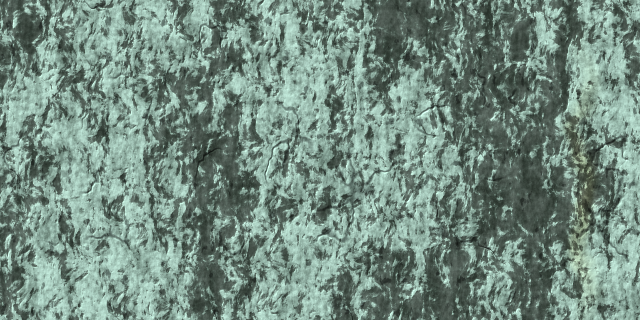
A Shadertoy shader for this texture:

```glsl
// Weathered copper: pale green patina worn off dark metal in vertical streaks.
// Layers of stretched gradient noise set how much patina is left; a height field
// built from the same coverage is lit from the upper left for crust and creases.

vec2 gradientAt(vec2 cell) {
    float angle = 6.2832 * fract(sin(dot(cell, vec2(127.1, 311.7))) * 43758.5);
    return vec2(cos(angle), sin(angle));
}

float gradientNoise(vec2 p) {
    vec2 i = floor(p), f = fract(p);
    vec2 u = f * f * f * (f * (f * 6.0 - 15.0) + 10.0);
    vec2 e = vec2(1, 0);
    float low = mix(dot(gradientAt(i), f), dot(gradientAt(i + e), f - e), u.x);
    float high = mix(dot(gradientAt(i + e.yx), f - e.yx), dot(gradientAt(i + 1.0), f - 1.0), u.x);
    return 1.4 * mix(low, high, u.y);
}

float fbm(vec2 p) {
    float sum = 0.0, amplitude = 0.5;
    for (int octave = 0; octave < 4; octave++) {
        sum += amplitude * gradientNoise(p);
        p = p * 2.03 + vec2(17.3, 9.1);
        amplitude *= 0.5;
    }
    return sum;
}

// Soft elliptical area, 1 at its centre
float softPatch(vec2 p, vec2 centre, vec2 radius) {
    vec2 d = (p - centre) / radius;
    return exp(-dot(d, d));
}

// Broad areas where the metal lies bare
float bareMetal(vec2 p) {
    p += 0.16 * vec2(fbm(p * vec2(5, 3)), fbm(p * 4.0 + 31.0));
    float bare = softPatch(p, vec2(0.67, 0.40), vec2(0.11, 0.50));
    bare += softPatch(p, vec2(1.63, 0.50), vec2(0.19, 0.65));
    bare += softPatch(p, vec2(1.25, 0.95), vec2(0.18, 0.20));
    bare += softPatch(p, vec2(1.24, 0.05), vec2(0.20, 0.17));
    bare += softPatch(p, vec2(0.06, 0.90), vec2(0.15, 0.20));
    bare += 0.7 * softPatch(p, vec2(0.03, 0.18), vec2(0.08, 0.25));
    return min(bare, 1.0);
}

// Signed amount of patina: positive where it still covers the metal
float coverage(vec2 p) {
    vec2 q = p + 0.02 * vec2(gradientNoise(p * 13.0), gradientNoise(p * 11.0 + 50.0));
    float amount = 0.15 - 0.37 * bareMetal(p);
    amount += 0.50 * fbm(q * vec2(11, 3.5));
    amount += 0.55 * fbm(q * vec2(27, 13) + 7.0);
    amount += 0.62 * fbm(q * vec2(58, 42) + 23.0);
    return amount + 0.10 * gradientNoise(q * vec2(75, 8));
}

// Long wandering folds, kept only in places
float crease(vec2 p) {
    vec2 q = p + 0.06 * vec2(fbm(p * 9.0), fbm(p * 8.0 + 12.0));
    float line = abs(gradientNoise(q * vec2(7, 5) + 3.7));
    float place = smoothstep(0.05, 0.4, gradientNoise(p * 5.0 + 41.0));
    return place * (1.0 - smoothstep(0.0, 0.06, line));
}

float surfaceHeight(vec2 p, float amount) {
    float height = 0.13 * smoothstep(-0.15, 0.18, amount);
    height += 0.30 * fbm(p * vec2(20, 13) + 5.0) + 0.11 * fbm(p * vec2(62, 48));
    height += 0.03 * gradientNoise(p * vec2(9, 85)) * smoothstep(-0.1, 0.3, gradientNoise(p * 3.0));
    return height - 0.20 * crease(p);
}

void mainImage(out vec4 fragColor, in vec2 fragCoord) {
    vec2 p = fragCoord / iResolution.y;
    float amount = coverage(p);

    // A thin stain fades out around the thicker crust
    float patina = 0.25 * smoothstep(-0.42, 0.05, amount) + 0.75 * smoothstep(-0.13, 0.15, amount);

    // Slope facing the light
    vec2 lit = p + vec2(-0.0025, 0.0035);
    float slope = surfaceHeight(p, amount) - surfaceHeight(lit, coverage(lit));

    // Base colours with mottling and vertical runs
    float mottle = fbm(p * vec2(16, 9) + 60.0);
    float grain = fbm(p * vec2(75, 60) + 33.0);
    float runs = fbm(p * vec2(45, 7) + 90.0);
    vec3 metal = mix(vec3(0.17, 0.21, 0.18), vec3(0.34, 0.39, 0.36),
                     clamp(0.50 + 1.1 * mottle + 0.6 * grain + 0.5 * runs, 0.0, 1.0));
    vec3 verdigris = mix(vec3(0.43, 0.53, 0.485), vec3(0.70, 0.845, 0.79),
                         clamp(0.50 + 0.9 * mottle + 0.7 * amount + 0.8 * grain + 0.6 * runs, 0.0, 1.0));
    vec3 colour = mix(metal, verdigris, patina);

    // Ochre stain along the right-hand edge of the bare band
    float seam = softPatch(p, vec2(1.82 + 0.08 * fbm(p * 6.0), 0.40), vec2(0.03, 0.30));
    colour = mix(colour, colour * vec3(1.08, 1.0, 0.88), seam);

    // Relief, folds and ragged pits
    colour *= 1.0 + clamp(1.6 * slope, -0.4, 0.3);
    colour *= 1.0 - 0.35 * crease(p);
    float pits = smoothstep(0.22, 0.42, fbm(p * vec2(34, 20) + 80.0));
    colour *= 1.0 - 0.4 * pits;

    fragColor = vec4(clamp(colour, 0.0, 1.0), 1.0);
}
```
